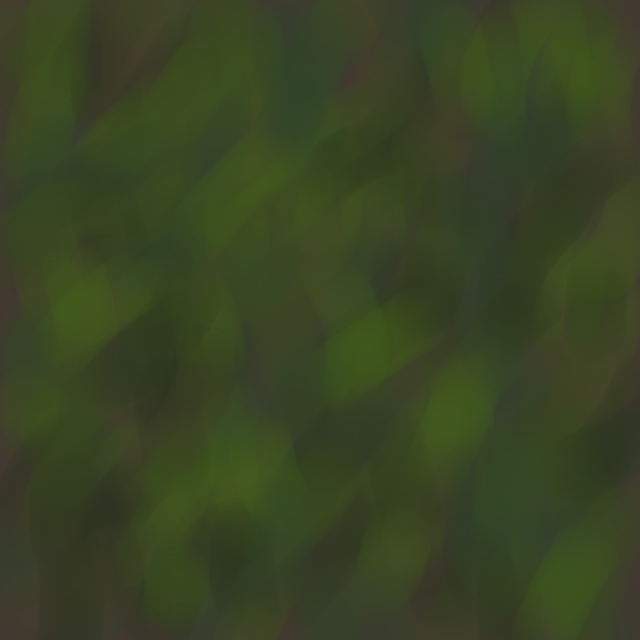
Reproduce this texture procedurally as a Shadertoy shader.

```glsl
// Soft mossy painting: many translucent, gently bent brush strokes over a dull plum ground.
// Each stroke is a row of overlapping discs; the number of discs covering a point is
// found in closed form and sets the paint opacity there.

#define STROKES 280
#define STAMP_ALPHA 0.06
#define STAMP_SPACING 0.2
#define RADIUS_MIN 0.049
#define RADIUS_MAX 0.056
#define HALF_LENGTH_MIN 0.018
#define HALF_LENGTH_MAX 0.095
#define ANGLE_MIN 0.5
#define ANGLE_MAX 1.9
#define BEND 3.0
#define SEED 7.0

const vec3 PLUM   = vec3(0.258, 0.222, 0.192);
const vec3 BRIGHT = vec3(0.264, 0.382, 0.095);
const vec3 LEAF   = vec3(0.220, 0.295, 0.115);
const vec3 TEAL   = vec3(0.180, 0.262, 0.162);
const vec3 BROWN  = vec3(0.260, 0.250, 0.155);
const vec3 SHADE  = vec3(0.155, 0.198, 0.108);

float hash(float n, float salt) {
    vec2 p = fract(vec2(n, salt) * vec2(0.1031, 0.1373) + SEED * 0.0371);
    p += dot(p, p.yx + 33.33);
    return fract((p.x + p.y) * p.x * 17.31);
}

// Pick a pigment by its share of the strokes
vec3 pigment(float pick) {
    if (pick < 0.20) return BRIGHT;
    if (pick < 0.48) return LEAF;
    if (pick < 0.67) return TEAL;
    if (pick < 0.81) return BROWN;
    return SHADE;
}

// Stair function with softened risers, counts discs passed along the stroke
float softFloor(float t) {
    return floor(t) + smoothstep(0.6, 1.0, fract(t));
}

// Number of discs of a stroke along x that cover point p
float stampCount(vec2 p, float radius, float halfLength) {
    float chord = radius * radius - p.y * p.y;
    if (chord <= 0.0) return 0.0;
    float reach = sqrt(chord);
    float spacing = radius * STAMP_SPACING;
    float first = max(p.x - reach, -halfLength);
    float last = min(p.x + reach, halfLength);
    if (last <= first) return 0.0;
    return max(softFloor(last / spacing) - softFloor(first / spacing), 0.0);
}

void mainImage(out vec4 fragColor, in vec2 fragCoord) {
    vec2 uv = fragCoord / iResolution.xy;
    vec3 color = PLUM;

    for (int i = 0; i < STROKES; i++) {
        float id = float(i) + 1.0;

        // Evenly spread centres, kept slightly inside the border
        vec2 center = fract(0.5 + id * vec2(0.75488, 0.56984));
        center = mix(vec2(0.02), vec2(0.98), center);
        center += 0.06 * (vec2(hash(id, 1.0), hash(id, 2.0)) - 0.5);

        float angle = mix(ANGLE_MIN, ANGLE_MAX, hash(id, 3.0));
        float radius = mix(RADIUS_MIN, RADIUS_MAX, hash(id, 4.0));
        float halfLength = mix(HALF_LENGTH_MIN, HALF_LENGTH_MAX, hash(id, 5.0));

        // Stroke space: x runs along the bent spine
        vec2 axis = vec2(cos(angle), sin(angle));
        vec2 d = uv - center;
        vec2 p = vec2(dot(d, axis), dot(d, vec2(-axis.y, axis.x)));
        p.y -= BEND * (hash(id, 6.0) - 0.5) * 2.0 * p.x * p.x;

        float count = stampCount(p, radius, halfLength);
        float opacity = 1.0 - pow(1.0 - STAMP_ALPHA, count);
        color = mix(color, pigment(hash(id, 7.0)), opacity);
    }

    fragColor = vec4(color, 1.0);
}
```
